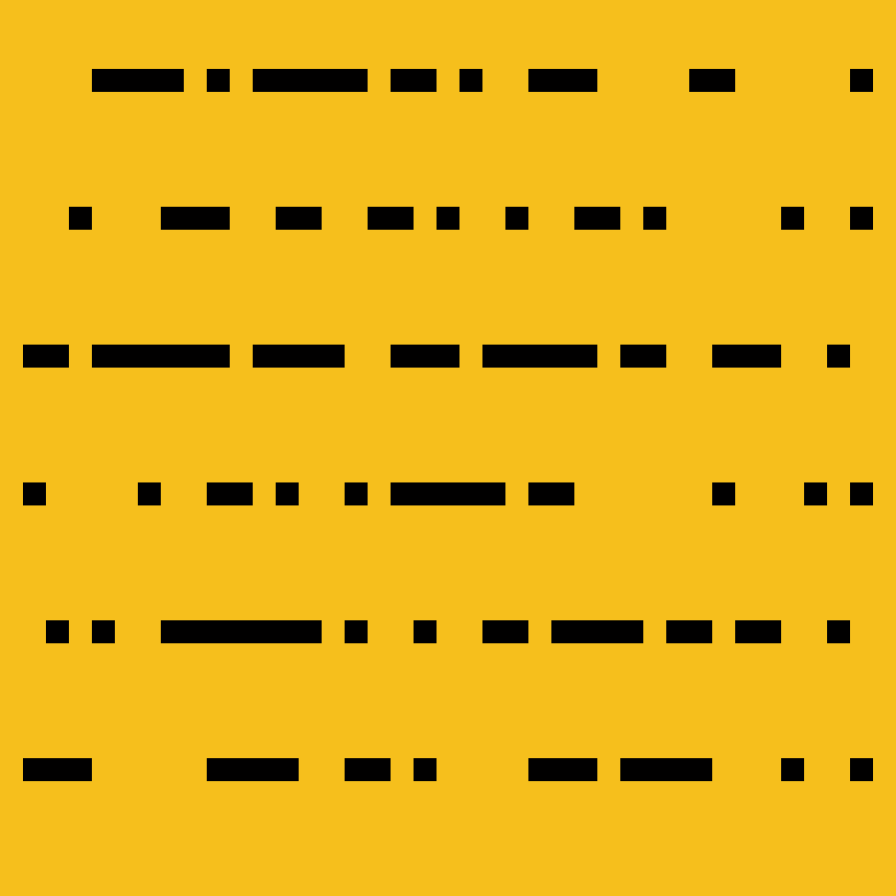
Give the GLSL for this pattern, as a Shadertoy shader.

```glsl
#define GRID 39.0          // cells across the canvas
#define COLUMNS 37.0       // cells that may hold a mark, inside the side margins
#define MARGIN 1.0         // empty cells at each side
#define ROW_PITCH 6.0      // cells from one row to the next
#define FIRST_ROW 5.5      // centre of the lowest row, in cells
#define FILL 0.51          // share of cells that are marked
#define SEED 17u
#define YELLOW vec3(0.963, 0.750, 0.110)
#define BLACK vec3(0.005, 0.0, 0.0)

// Integer hash of a cell to a value from 0 to 1
float hash(uvec2 cell) {
    uint h = cell.x * 1597334677u ^ (cell.y + SEED) * 3812015801u;
    h = (h ^ (h >> 16)) * 2246822519u;
    h = (h ^ (h >> 13)) * 3266489917u;
    h ^= h >> 16;
    return float(h >> 8) / 16777216.0;
}

// 1 where a cell is marked, 0 where it is blank or in the margin
float marked(float column, float row) {
    if (column < MARGIN || column >= MARGIN + COLUMNS) return 0.0;
    return step(hash(uvec2(ivec2(column, row))), FILL);
}

void mainImage(out vec4 fragColor, in vec2 fragCoord) {
    float pixel = GRID / iResolution.y;
    vec2 p = fragCoord * pixel;

    // Rows one cell tall
    float rowStart = p.y - FIRST_ROW + 0.5 * ROW_PITCH;
    float row = floor(rowStart / ROW_PITCH);
    float offset = abs(mod(rowStart, ROW_PITCH) - 0.5 * ROW_PITCH);
    float band = clamp((0.5 - offset) / pixel + 0.5, 0.0, 1.0);

    // Blend across the nearest cell border, so adjoining marks join without a seam
    float border = floor(p.x + 0.5);
    float side = clamp((p.x - border) / pixel + 0.5, 0.0, 1.0);
    float ink = band * mix(marked(border - 1.0, row), marked(border, row), side);

    fragColor = vec4(mix(YELLOW, BLACK, ink), 1.0);
}
```
